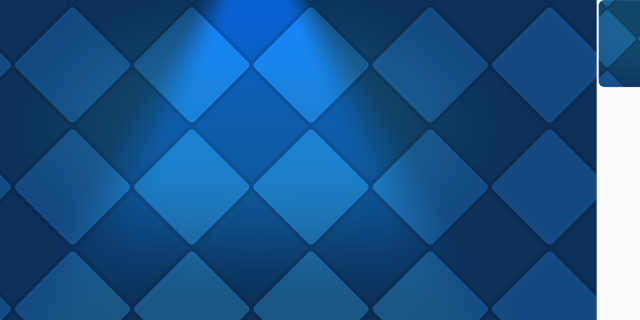
This background is drawn by a WebGL 1 fragment shader. Its source:

```glsl
precision highp float;
// Blue diamond tiles lit by a soft spotlight cone from the top, with a white
// strip at the right holding a rounded half-size panel of the same pattern.
// Lengths are in canvas heights; depth is measured downwards from the top.
uniform vec2 u_resolution;

#define PITCH vec2(0.3727, 0.3813)
#define FIRST_TILE vec2(0.2266, 0.2031)
#define TILE_HALF 0.185
#define TILE_ROUND 0.013
#define GAP_WIDTH 0.016
#define RIM_WIDTH 0.007
#define BEAM_X 0.807
#define MAIN_RIGHT 1.8646
#define MINI_LEFT 1.871
#define MINI_BOTTOM 0.272
#define MINI_ROUND 0.018
#define MINI_ORIGIN vec2(1.784, 0.0195)

const vec3 NAVY = vec3(0.045, 0.19, 0.35);
const vec3 TEAL = vec3(0.07, 0.28, 0.425);
const vec3 BEAM_TOP = vec3(0.03, 0.38, 0.82);
const vec3 BEAM_LOW = vec3(0.055, 0.36, 0.66);
const vec3 TILE_TINT = vec3(0.035, 0.10, 0.155);
const vec3 TILE_GLOW = vec3(0.02, 0.045, 0.01);
const vec3 WHITE = vec3(0.99, 0.99, 1.0);

float roundedBox(vec2 p, vec2 halfSize, float radius) {
  vec2 q = abs(p) - halfSize + radius;
  return length(max(q, 0.0)) + min(max(q.x, q.y), 0.0) - radius;
}

// Signed distance to the nearest rounded diamond of the grid
float tileDistance(vec2 p) {
  vec2 cell = (fract((p - FIRST_TILE) / PITCH + 0.5) - 0.5) * PITCH;
  vec2 turned = vec2(cell.x + cell.y, cell.x - cell.y) * 0.70711;
  return roundedBox(turned, vec2(TILE_HALF * 0.70711), TILE_ROUND);
}

// Spotlight coverage: a cone that widens and softens with depth
float beamCone(vec2 p) {
  float halfWidth = 0.13 + 0.53 * p.y;
  float softness = 0.06 + 0.12 * p.y;
  return 1.0 - smoothstep(halfWidth - softness, halfWidth + softness,
                          abs(p.x - BEAM_X));
}

vec3 tiledPanel(vec2 p, vec2 haloCentre, float beamAmount, float aa) {
  // Ambient halo, then the beam fading towards the floor
  float reach = length((p - haloCentre) / vec2(0.85, 0.5));
  vec3 color = mix(NAVY, TEAL, 1.0 - smoothstep(0.3, 1.0, reach));
  float cone = beamCone(p) * beamAmount;
  float fade = 1.0 - smoothstep(0.4, 1.0, p.y);
  vec3 beam = mix(BEAM_TOP, BEAM_LOW, smoothstep(0.0, 0.45, p.y));
  color = mix(color, beam, cone * fade);

  // Dark gap around each tile, lighter face and a faint bright rim
  float d = tileDistance(p);
  float face = 1.0 - smoothstep(-aa, aa, d);
  float gap = 1.0 - smoothstep(0.3 * GAP_WIDTH, GAP_WIDTH, d);
  float rim = face * smoothstep(-RIM_WIDTH, 0.0, d);
  vec3 ground = color * (1.0 - 0.13 * gap);
  vec3 tile = color + TILE_TINT + TILE_GLOW * cone;
  return mix(ground, tile, face) + vec3(0.005, 0.025, 0.04) * rim;
}

void main() {
  vec2 p = gl_FragCoord.xy / u_resolution.y;
  p.y = 1.0 - p.y;
  float aa = 0.75 / u_resolution.y;

  vec3 mainPanel = tiledPanel(p, vec2(BEAM_X, 0.4), 1.0, aa);
  vec2 miniP = (p - MINI_ORIGIN) * 2.0;
  vec3 miniPanel = tiledPanel(miniP, vec2(0.5, 0.12), 0.0, 2.0 * aa);

  // The small panel runs off the right side of the canvas
  vec2 miniHalf = vec2(0.5, 0.5 * MINI_BOTTOM);
  vec2 miniCentre = vec2(MINI_LEFT, 0.0) + miniHalf;
  float mini = roundedBox(p - miniCentre, miniHalf, MINI_ROUND);

  vec3 color = mix(miniPanel, WHITE, smoothstep(-aa, aa, mini));
  color = mix(mainPanel, color, smoothstep(-aa, aa, p.x - MAIN_RIGHT));
  gl_FragColor = vec4(color, 1.0);
}
```
